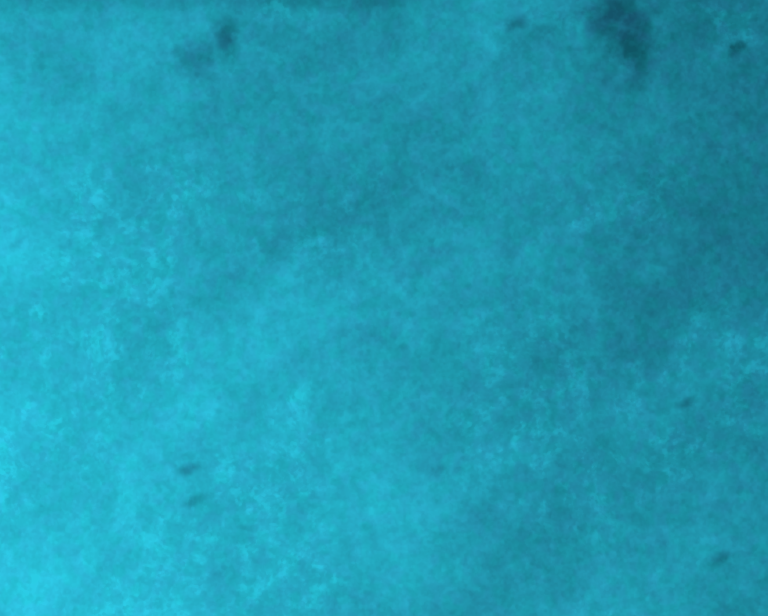
Write a WebGL 1 fragment shader that draws this texture.

```glsl
precision highp float;
uniform vec2 u_resolution;

const vec3 DEEP_TEAL = vec3(0.09, 0.42, 0.50);
const vec3 BRIGHT_CYAN = vec3(0.155, 0.71, 0.81);
const int SPECK_COUNT = 8;

vec3 hash3(vec2 cell) {
  vec3 q = vec3(dot(cell, vec2(127.1, 311.7)),
                dot(cell, vec2(269.5, 183.3)),
                dot(cell, vec2(419.2, 371.9)));
  return fract(sin(q) * 43758.545);
}

// Smooth cellular noise, centred on zero
float cellNoise(vec2 p) {
  vec2 cell = floor(p);
  vec2 local = p - cell;
  float total = 0.0;
  float weights = 0.0;
  for (int y = -1; y <= 1; y++) {
    for (int x = -1; x <= 1; x++) {
      vec2 offset = vec2(float(x), float(y));
      vec3 h = hash3(cell + offset);
      vec2 d = offset + 0.15 + 0.7 * h.xy - local;
      float w = exp(-6.0 * dot(d, d));
      total += w * h.z;
      weights += w;
    }
  }
  return total / weights - 0.5;
}

float layeredNoise(vec2 p, float gain) {
  float sum = 0.0;
  float amplitude = 1.0;
  for (int i = 0; i < 4; i++) {
    sum += amplitude * cellNoise(p);
    p = mat2(1.6, 1.2, -1.2, 1.6) * p + 7.3;
    amplitude *= gain;
  }
  return sum;
}

// Soft bands that climb towards the right
float ripples(vec2 p, vec2 warp) {
  vec2 q = p + warp;
  float a = sin(dot(q, vec2(-11.0, 17.0)));
  float b = sin(dot(q, vec2(-19.0, 24.0)) + 1.7 * a);
  float c = sin(dot(q, vec2(6.0, 9.0)) + 2.0);
  return 0.5 * a + 0.4 * b + 0.3 * c;
}

float blob(vec2 p, vec2 centre, vec2 radius) {
  vec2 d = (p - centre) / radius;
  return exp(-dot(d, d));
}

// Dark stain with a ragged edge
float stain(vec2 p, vec2 centre, vec2 radius, float ragged) {
  float body = blob(p, centre, radius);
  return body * smoothstep(0.0, 1.0, body + 0.9 * ragged);
}

float specks(vec2 p, float aspect, float ragged) {
  float sum = 0.0;
  for (int i = 0; i < SPECK_COUNT; i++) {
    vec3 h = hash3(vec2(float(i) + 3.0, 5.0));
    vec2 centre = vec2(h.x * aspect, h.y);
    vec2 radius = mix(vec2(0.010, 0.009), vec2(0.026, 0.016), h.z);
    vec2 d = p - centre;
    vec2 slanted = vec2(d.x, d.y - 0.45 * d.x);
    sum += (0.5 + 0.5 * h.z) * stain(slanted, vec2(0.0), radius, ragged);
  }
  return sum;
}

void main() {
  vec2 p = gl_FragCoord.xy / u_resolution.y;
  float aspect = u_resolution.x / u_resolution.y;
  vec2 uv = vec2(p.x / aspect, p.y);

  // Broad light from the lower left
  float light = 0.94 - 0.58 * uv.x + 0.16 * (0.5 - uv.y);
  light += 0.24 * blob(uv, vec2(0.0, 0.05), vec2(0.20, 0.35));
  light += 0.20 * blob(uv, vec2(0.48, 0.19), vec2(0.11, 0.14));
  light += 0.14 * blob(uv, vec2(0.64, 0.46), vec2(0.06, 0.09));
  light -= 0.12 * blob(uv, vec2(1.0, 1.0), vec2(0.2, 0.5));
  light -= 0.16 * blob(uv, vec2(0.40, 0.78), vec2(0.12, 0.2));
  light -= 0.22 * smoothstep(0.975, 1.0, uv.y) * smoothstep(0.65, 0.45, uv.x);

  // Cloudy water and drifting bands
  float cloud = layeredNoise(p * 4.0, 0.55);
  vec2 warp = 0.16 * vec2(cloud, cellNoise(p * 5.0 + 31.0));
  light += 0.20 * cloud + 0.085 * ripples(p, warp);
  light += 0.10 * blob(uv, vec2(0.635, 0.95), vec2(0.016, 0.2));

  // Pale wisps and fine mottling
  float detail = layeredNoise(p * 26.0 + 3.0 * warp, 0.8);
  float wispMask = smoothstep(-0.1, 0.5, cellNoise(p * 5.5 + 12.0) + 0.2 - 0.25 * uv.x);
  light += 0.16 * wispMask * smoothstep(0.0, 0.9, detail);
  light += 0.12 * detail;
  light += 0.13 * cellNoise(p * 95.0) + 0.10 * cellNoise(p * 170.0 + 9.0);

  // Dark stains
  float ragged = layeredNoise(p * 18.0 + 50.0, 0.6);
  float dark = 0.50 * stain(uv, vec2(0.795, 0.98), vec2(0.035, 0.08), ragged);
  dark += 0.40 * stain(uv, vec2(0.83, 0.91), vec2(0.026, 0.08), ragged);
  dark += 0.55 * stain(uv, vec2(0.295, 0.94), vec2(0.018, 0.035), ragged);
  dark += 0.40 * stain(uv, vec2(0.255, 0.90), vec2(0.032, 0.035), ragged);
  dark += 0.50 * specks(p, aspect, ragged);
  light -= dark;

  // Slight green and blue drift in the grain
  float tint = cellNoise(p * 60.0 + 80.0);
  vec3 water = mix(DEEP_TEAL, BRIGHT_CYAN, clamp(light, -0.3, 1.3));
  water += tint * vec3(0.03, -0.012, 0.03);
  gl_FragColor = vec4(clamp(water, 0.0, 1.0), 1.0);
}
```
